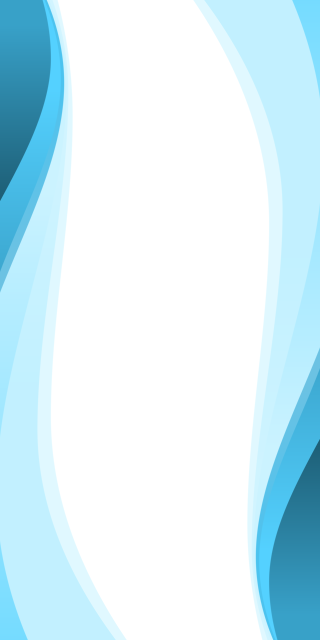
This background is drawn by a WebGL 1 fragment shader. Its source:

```glsl
precision mediump float;
// White panel framed by two nested sets of blue waves, one the half-turn of the other.

uniform vec2 u_resolution;

#define EDGE_SOFTNESS 0.75
#define PAPER vec3(1.0)
#define MIST vec3(0.88, 0.973, 1.0)
#define ICE vec3(0.76, 0.943, 1.0)
#define SKY vec3(0.46, 0.86, 1.0)
#define AZURE vec3(0.33, 0.82, 1.0)
#define STEEL vec3(0.42, 0.76, 0.89)
#define OCEAN vec3(0.22, 0.63, 0.785)
#define DEEP vec3(0.11, 0.36, 0.45)

// Wave edge x at depth y: an arc to the crest, an S-bend to the trough, an arc out.
// Crest and trough are (x, depth) pairs.
float waveEdge(float y, float top, vec2 crest, vec2 trough, float bottom) {
  float rise = max(1.0 - y / crest.y, 0.0);
  float fall = max((y - trough.y) / (1.0 - trough.y), 0.0);
  float bend = smoothstep(crest.y, trough.y, y);
  return mix(crest.x, trough.x, bend)
       + (top - crest.x) * rise * rise
       + (bottom - trough.x) * fall * fall;
}

// Coverage of the area left of an edge, smoothed over about a pixel.
float leftOf(float x, float edge) {
  float soft = EDGE_SOFTNESS / u_resolution.x;
  return 1.0 - smoothstep(-soft, soft, x - edge);
}

// Linear vertical blend between two depths.
vec3 ramp(vec3 upper, vec3 lower, float from, float to, float y) {
  return mix(upper, lower, clamp((y - from) / (to - from), 0.0, 1.0));
}

void main() {
  vec2 uv = gl_FragCoord.xy / u_resolution;

  // Depth runs downward; the right half is the left half turned around.
  vec2 p = vec2(uv.x, 1.0 - uv.y);
  if (p.x > 0.5) p = 1.0 - p;

  // Edges from the widest wave to the narrowest.
  float mistEdge = waveEdge(p.y, 0.180, vec2(0.227, 0.182), vec2(0.159, 0.651), 0.396);
  float iceEdge = waveEdge(p.y, 0.164, vec2(0.2135, 0.143), vec2(0.117, 0.671), 0.362);
  float skyEdge = waveEdge(p.y, 0.154, vec2(0.208, 0.137), vec2(-0.011, 0.768), 0.087);
  float rimEdge = waveEdge(p.y, 0.146, vec2(0.2005, 0.130), vec2(-0.091, 0.651), -0.091);
  float azureEdge = waveEdge(p.y, 0.139, vec2(0.190, 0.124), vec2(-0.065, 0.573), -0.065);
  float oceanEdge = waveEdge(p.y, 0.133, vec2(0.159, 0.091), vec2(-0.169, 0.547), -0.169);

  // Fills shaded from top to bottom.
  vec3 ice = ramp(mix(ICE, MIST, 0.5), ICE, 0.2, 0.6, p.y);
  vec3 sky = ramp(mix(ICE, MIST, 0.3), SKY, 0.3, 1.0, p.y);
  vec3 rim = ramp(mix(AZURE, OCEAN, 0.3), STEEL, 0.13, 0.4, p.y);
  vec3 azure = ramp(AZURE, mix(AZURE, OCEAN, 0.85), 0.14, 0.42, p.y);
  vec3 ocean = ramp(OCEAN, DEEP, 0.04, 0.32, p.y);

  // Layers from back to front.
  vec3 color = mix(PAPER, MIST, leftOf(p.x, mistEdge));
  color = mix(color, ice, leftOf(p.x, iceEdge));
  color = mix(color, sky, leftOf(p.x, skyEdge));
  color = mix(color, rim, leftOf(p.x, rimEdge));
  color = mix(color, azure, leftOf(p.x, azureEdge));
  color = mix(color, ocean, leftOf(p.x, oceanEdge));

  gl_FragColor = vec4(color, 1.0);
}
```
